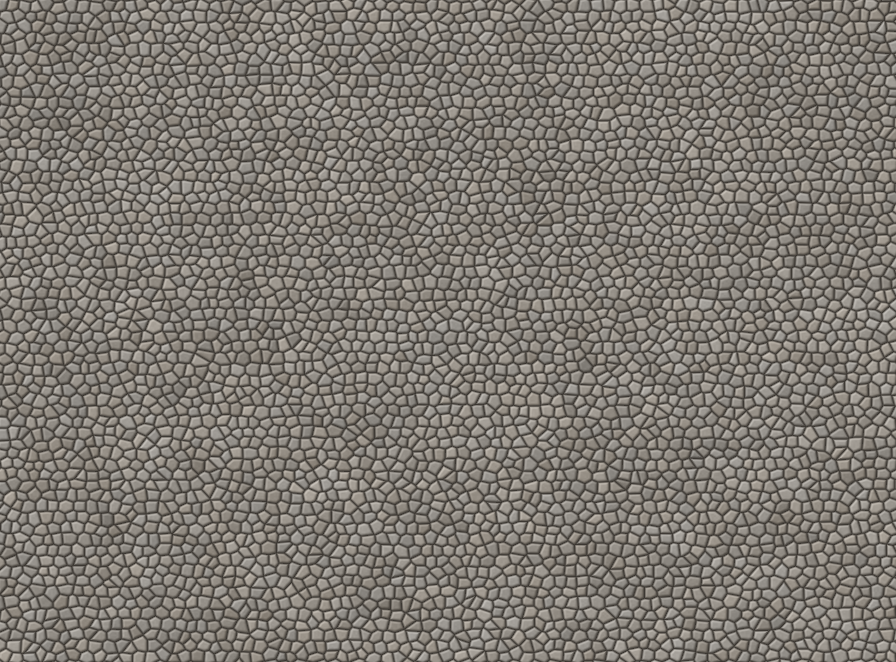
This texture is drawn by a Shadertoy shader. Its source:

```glsl
// Small bevelled grey-brown cobblestones packed between dark joints.

#define STONES vec2(75.0, 84.0)        // stones per canvas width, along x and y
#define JITTER 0.68                    // irregularity of the packing
#define CORNER 0.06                    // rounding of stone corners
#define JOINT_EDGES vec2(-0.04, 0.2)   // distances where the joint shade begins and ends
#define SHADOW_SHIFT 0.035             // how far the joint shade leans away from the light
#define RIM_LIGHT 0.12                 // strength of the bevel
#define TONE_SPREAD 0.09               // brightness range between stones
#define CLUSTER 0.055                  // strength of the broad tone drift
#define GRAIN 0.03                     // surface roughness
#define LIGHT_DIR vec2(-0.6, 0.8)
#define JOINT_COLOR vec3(0.225, 0.208, 0.188)
#define STONE_COLOR vec3(0.595, 0.574, 0.544)

// Integer hash giving three values from 0 to 1
vec3 hash3(vec2 cell, int seed) {
    uvec3 v = uvec3(ivec3(ivec2(cell), seed)) * 1664525u + 1013904223u;
    v.x += v.y * v.z; v.y += v.z * v.x; v.z += v.x * v.y;
    v ^= v >> 16u;
    v.x += v.y * v.z; v.y += v.z * v.x; v.z += v.x * v.y;
    return vec3(v >> 8u) / 16777216.0;
}

float valueNoise(vec2 p, int seed) {
    vec2 i = floor(p), f = fract(p);
    f = f * f * (3.0 - 2.0 * f);
    vec2 e = vec2(0.0, 1.0);
    return mix(mix(hash3(i, seed).x, hash3(i + e.yx, seed).x, f.x),
               mix(hash3(i + e.xy, seed).x, hash3(i + e.yy, seed).x, f.x), f.y);
}

// Jittered centers, with every other row shifted by half a stone
vec2 stoneCenter(vec2 cell) {
    vec2 rowShift = vec2(0.5 * mod(cell.y, 2.0), 0.0);
    return cell + 0.5 + rowShift + JITTER * (hash3(cell, 1).xy - 0.5);
}

float smoothMin(float a, float b, float k) {
    float h = max(k - abs(a - b), 0.0) / k;
    return min(a, b) - 0.25 * h * h * k;
}

// Returns distance to the joint; also gives the stone cell and outward normal
float jointDistance(vec2 p, out vec2 stone, out vec2 normal) {
    vec2 base = floor(p);
    vec2 toCenter = vec2(0.0);
    float nearest = 1e3;
    for (int y = -1; y <= 1; y++)
    for (int x = -2; x <= 1; x++) {
        vec2 cell = base + vec2(x, y);
        vec2 r = stoneCenter(cell) - p;
        if (dot(r, r) < nearest) {
            nearest = dot(r, r);
            toCenter = r;
            stone = cell;
        }
    }
    float edge = 10.0;
    vec2 blend = vec2(0.0);
    for (int y = -2; y <= 2; y++)
    for (int x = -2; x <= 2; x++) {
        if (x == 0 && y == 0) continue;
        vec2 r = stoneCenter(stone + vec2(x, y)) - p;
        vec2 n = normalize(r - toCenter);
        float d = dot(0.5 * (r + toCenter), n);
        edge = smoothMin(edge, d, CORNER);
        blend += n * exp(-22.0 * d);
    }
    normal = blend / max(length(blend), 1e-4);
    return edge;
}

void mainImage(out vec4 fragColor, in vec2 fragCoord) {
    vec2 p = fragCoord / iResolution.x * STONES;
    float pixel = STONES.x / iResolution.x;
    vec2 stone, normal;
    float d = jointDistance(p, stone, normal);
    float facing = dot(normal, LIGHT_DIR);

    // Tone and tint of each stone, with soft clusters of darker ones
    vec3 rnd = hash3(stone, 2);
    float tone = TONE_SPREAD * (rnd.x - 0.5);
    tone += CLUSTER * (valueNoise(stone / 4.0, 3) - 0.5);
    tone -= 0.04 * smoothstep(0.8, 1.0, rnd.y);
    vec3 color = STONE_COLOR + tone;
    color += vec3(0.008, 0.0, -0.009) * (2.0 * rnd.z - 1.0);

    // Bevel lit from the upper left, and fine roughness
    float rim = smoothstep(0.02, 0.12, d) * (1.0 - smoothstep(0.15, 0.34, d));
    color += RIM_LIGHT * rim * facing;
    color += GRAIN * (valueNoise(p * 6.0, 4) - 0.5);

    // Dark joints, broader on the side away from the light
    float jointEnd = max(JOINT_EDGES.y, pixel);
    float shade = smoothstep(JOINT_EDGES.x, jointEnd, d + SHADOW_SHIFT * facing);
    color = mix(JOINT_COLOR, color, shade);
    fragColor = vec4(clamp(color, 0.0, 1.0), 1.0);
}
```
